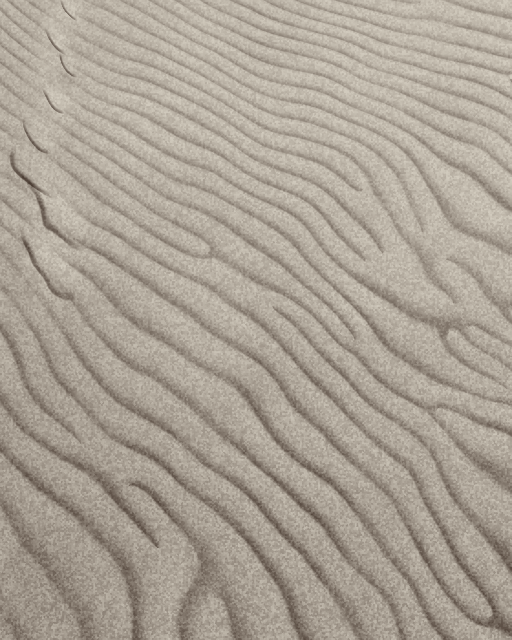
Give the GLSL for this texture, as a Shadertoy shader.

```glsl
const vec3 SHADOW_COLOUR = vec3(0.40, 0.35, 0.31);
const vec3 SAND_COLOUR = vec3(0.75, 0.72, 0.67);
const float TONE_NEAR = 0.69;          // sand brightness at the bottom
const float TONE_FAR = 0.99;           // sand brightness at the top
const vec2 FAN_ORIGIN = vec2(-0.8, 1.5);
const float RIPPLE_DENSITY = 80.0;     // ripples per radian of the fan
const float RIPPLE_SPREAD = 29.0;      // widens ripples toward the viewer
const float WARP = 0.0125;
const float WARP_SCALE = 5.0;
const float CREASE_NEAR = 0.58;
const float CREASE_FAR = 0.34;
const float GRAIN_SCALE = 350.0;
const float GRAIN_CONTRAST = 0.46;
const vec2 FORK_SPAN = vec2(0.10, -0.085);
const int FORKS = 12;
const int STEPS = 8;
const float TAU = 6.2831853;

vec2 hash2(vec2 p) {
    vec3 q = fract(p.xyx * vec3(0.1031, 0.1030, 0.0973));
    q += dot(q, q.yzx + 33.33);
    return fract((q.xx + q.yz) * q.zy);
}

// Smooth cellular noise: random cell tones blended by distance
float cellTone(vec2 p) {
    vec2 cell = floor(p), local = fract(p);
    float sum = 0.0, total = 0.0;
    for (int y = -1; y <= 1; y++)
    for (int x = -1; x <= 1; x++) {
        vec2 offset = vec2(x, y);
        vec2 rnd = hash2(cell + offset + 50.0);
        vec2 d = offset + 0.2 + 0.6 * rnd - local;
        float weight = exp(-7.0 * dot(d, d));
        sum += weight * hash2(cell + offset + 191.0).y;
        total += weight;
    }
    return sum / total - 0.5;
}

float layeredSines(vec2 p) {
    const mat2 turn = mat2(1.28, 0.96, -0.96, 1.28);
    float sum = 0.0, amp = 1.0;
    for (int i = 0; i < 4; i++) {
        p = turn * p + 1.3;
        sum += amp * sin(p.x + 1.2 * sin(p.y));
        amp *= 0.54;
    }
    return sum;
}

// Ripples fan out from a far point; paired vortices insert short extra ripples
float ripplePhase(vec2 p) {
    vec2 ray = p - FAN_ORIGIN;
    float angle = atan(-ray.y, ray.x) + WARP * layeredSines(p * WARP_SCALE);
    float phase = angle * (RIPPLE_DENSITY - RIPPLE_SPREAD * angle);
    for (int i = 0; i < FORKS; i++) {
        vec2 rnd = hash2(vec2(float(i) + 3.0, 17.0));
        vec2 start = p - rnd * vec2(0.8, 1.0);
        vec2 end = start - FORK_SPAN * (0.6 + rnd.x);
        phase += (atan(start.y, start.x) - atan(end.y, end.x)) / TAU;
    }
    return phase;
}

// Soft rise to a dark crest, then a quick return to lit sand
float creaseShade(float f) {
    float rise = smoothstep(0.42, 0.9, f);
    return rise * rise * (1.0 - smoothstep(0.89, 1.0, f));
}

float crestGlow(float f) {
    return smoothstep(0.0, 0.12, f) * (1.0 - smoothstep(0.12, 0.55, f));
}

float trailX(float y) {
    return 0.065 + 0.018 * sin(y * 31.0) + 0.05 * smoothstep(0.85, 1.0, y);
}

// Lit hollow with a thin shadowed lip on its lower left
float footprint(vec2 p, vec2 centre, float size) {
    vec2 d = (p - centre) / size;
    d.x += 0.5 * d.y;
    d.y *= 0.65;
    float r = length(d) + 0.0001;
    float side = smoothstep(0.3, 0.95, dot(d / r, vec2(-0.92, -0.4)));
    float edge = r - 1.0 + 0.14 * layeredSines(p * 22.0);
    float lip = side * smoothstep(-0.3, -0.04, edge) * (1.0 - smoothstep(0.0, 0.1, edge));
    return 0.16 * exp(-1.5 * r * r) - 0.8 * lip;
}

void mainImage(out vec4 fragColor, in vec2 fragCoord) {
    vec2 p = fragCoord / iResolution.y;

    // Trodden sand along the trail and in the lower left corner
    float across = (p.x - trailX(p.y)) / mix(0.085, 0.035, p.y);
    vec2 corner = p - vec2(0.0, 0.08);
    float trodden = exp(-across * across) * smoothstep(0.40, 0.56, p.y);
    trodden = max(trodden, 0.8 * exp(-70.0 * dot(corner, corner)));

    // Broad light, lumps and ripples
    float tone = mix(TONE_NEAR, TONE_FAR, smoothstep(-0.05, 0.95, p.y + 0.2 * (p.x - 0.4)));
    tone -= 0.08 * (1.0 - smoothstep(0.0, 0.3, p.x));
    tone += 0.07 * cellTone(p * 8.0);
    tone += 0.20 * trodden * cellTone(p * 30.0);
    float f = fract(ripplePhase(p));
    float strength = (1.0 - 0.85 * trodden) * (1.0 + 0.6 * cellTone(p * 11.0 + 7.0));
    tone -= strength * mix(CREASE_NEAR, CREASE_FAR, p.y) * creaseShade(f);
    tone += 0.07 * strength * crestGlow(f);

    // Footprints shrink with distance and vary in size and place
    for (int i = 0; i < STEPS; i++) {
        float t = float(i) / float(STEPS - 1);
        vec2 rnd = hash2(vec2(float(i), 41.0)) - 0.5;
        float y = mix(0.60, 0.99, pow(t, 0.8)) + 0.015 * rnd.y;
        float size = mix(0.052, 0.012, sqrt(t)) * (1.0 + 0.5 * rnd.x);
        tone += footprint(p, vec2(trailX(y) + 0.015 + 0.02 * rnd.y, y), size);
    }

    // Grains, fainter toward the top
    float grain = cellTone(p * GRAIN_SCALE) + 0.25 * cellTone(p * GRAIN_SCALE * 0.45);
    tone += GRAIN_CONTRAST * mix(1.0, 0.55, p.y) * grain;

    fragColor = vec4(mix(SHADOW_COLOUR, SAND_COLOUR, clamp(tone, -0.3, 1.2)), 1.0);
}
```
